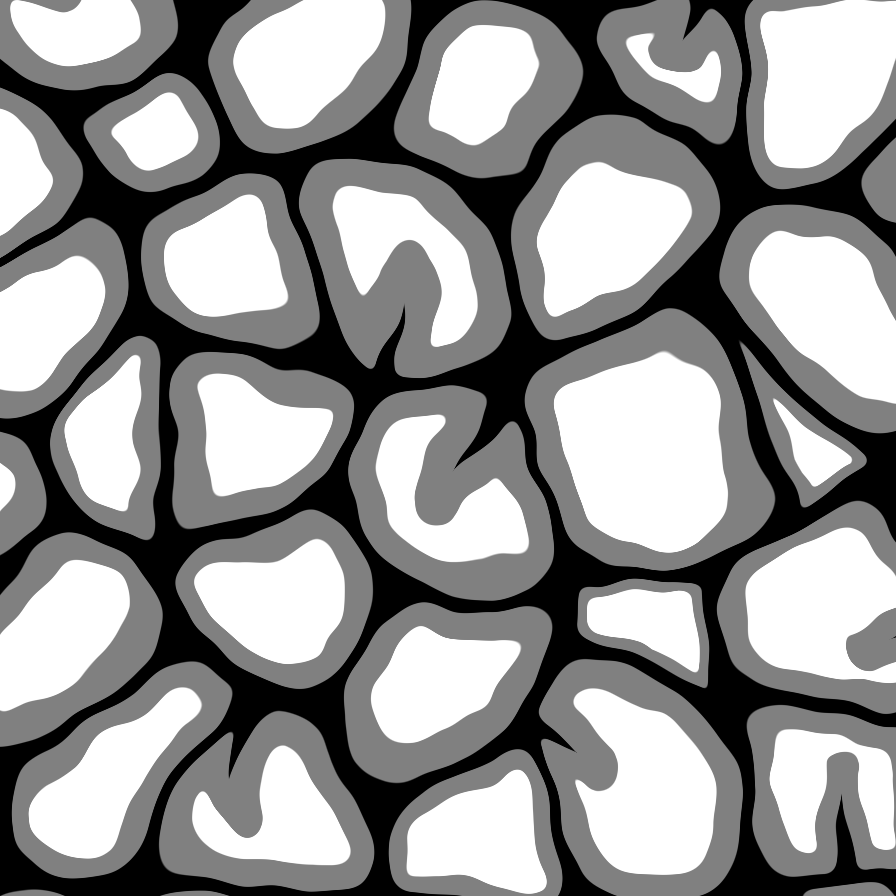
Reproduce this pattern procedurally as a Shadertoy shader.

```glsl
float hash(vec2 p) {
    return fract(sin(dot(p, vec2(127.1, 311.7))) * 43758.5453);
}

float noise(vec2 p) {
    vec2 i = floor(p), f = fract(p);
    f = f * f * (3.0 - 2.0 * f);
    return mix(mix(hash(i), hash(i + vec2(1, 0)), f.x),
               mix(hash(i + vec2(0, 1)), hash(i + vec2(1, 1)), f.x), f.y);
}

vec2 noise2(vec2 p) {
    return vec2(noise(p), noise(p + 37.3)) - 0.5;
}

float smoothMin(float a, float b, float k) {
    float h = max(k - abs(a - b), 0.0) / k;
    return min(a, b) - 0.25 * h * h * k;
}

vec2 seedPoint(vec2 cell) {
    return cell + 0.14 + 0.72 * vec2(hash(cell), hash(cell + 19.7));
}

// About a quarter of the cells are light, so they stay small
float weight(vec2 cell) {
    float h = hash(cell + 53.1);
    return 0.25 * step(0.25, h) + 0.15 * h;
}

float power(vec2 p, vec2 cell) {
    vec2 q = p - seedPoint(cell);
    return dot(q, q) - weight(cell);
}

void mainImage(out vec4 fragColor, in vec2 fragCoord) {
    const float density = 5.0;
    vec2 p = fragCoord / iResolution.y * density + 11.0;
    p += 0.2 * noise2(p * 1.8) + 0.05 * noise2(p * 5.0);

    // Owner in the weighted Voronoi diagram
    vec2 owner = floor(p);
    float nearest = 1e3;
    for (int y = -2; y <= 2; y++)
    for (int x = -2; x <= 2; x++) {
        vec2 cell = floor(p) + vec2(x, y);
        float d = power(p, cell);
        if (d < nearest) { nearest = d; owner = cell; }
    }
    vec2 center = seedPoint(owner);

    // Cell radius sets the rounding and the sheath thickness
    float radius = 1.0;
    for (int y = -2; y <= 2; y++)
    for (int x = -2; x <= 2; x++) {
        if (x == 0 && y == 0) continue;
        vec2 cell = owner + vec2(x, y);
        float gap = power(center, cell) - power(center, owner);
        radius = min(radius, 0.5 * gap / distance(center, seedPoint(cell)));
    }
    float rounding = clamp(0.7 * radius, 0.06, 0.26);

    // Rounded distances to the cell border
    float outer = 1.0, inner = 1.0;
    for (int y = -2; y <= 2; y++)
    for (int x = -2; x <= 2; x++) {
        if (x == 0 && y == 0) continue;
        vec2 cell = owner + vec2(x, y);
        float edge = 0.5 * (power(p, cell) - nearest) / distance(center, seedPoint(cell));
        outer = smoothMin(outer, edge, rounding);
        inner = smoothMin(inner, edge, 0.55 * rounding);
    }

    // Some large cells are folded inwards
    if (hash(owner + 71.9) < 0.2 && radius > 0.25) {
        float angle = 6.2832 * hash(owner + 5.3);
        vec2 dir = vec2(cos(angle), sin(angle)), q = p - center;
        float along = dot(q, dir);
        float fold = length(q - dir * max(along, 0.06)) + 0.07 - 0.16 * max(along, 0.0);
        outer = smoothMin(outer, fold, 0.06);
        inner = smoothMin(inner, fold, 0.06);
    }

    // Black gaps, grey sheaths, white cores
    float margin = 0.035;
    float sheath = clamp(0.05 + 0.28 * radius, 0.06, 0.18) + 0.05 * (noise(p * 5.5 + 8.0) - 0.5);
    float blur = 0.6 * density / iResolution.y;
    float body = smoothstep(-blur, blur, outer - margin);
    float core = smoothstep(-blur, blur, min(inner - margin - sheath, outer - margin - 0.06));
    fragColor = vec4(vec3(0.5 * body + 0.5 * core), 1.0);
}
```
